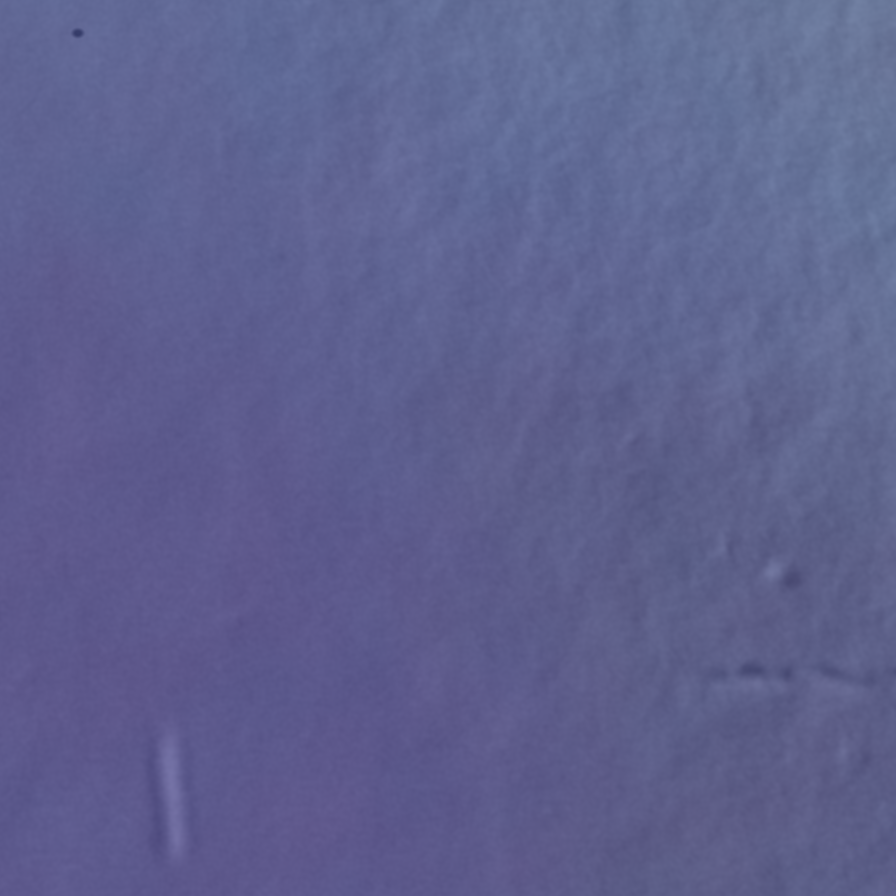
A Shadertoy shader for this texture:

```glsl
vec2 hash2(vec2 p) {
    vec3 q = fract(p.xyx * vec3(0.1031, 0.1030, 0.0973));
    q += dot(q, q.yzx + 33.33);
    return fract((q.xx + q.yz) * q.zy);
}

float gradientNoise(vec2 p) {
    vec2 cell = floor(p), f = fract(p);
    vec2 w = f * f * f * (f * (f * 6.0 - 15.0) + 10.0);
    float corner[4];
    for (int i = 0; i < 4; i++) {
        vec2 o = vec2(i & 1, i >> 1);
        corner[i] = dot(hash2(cell + o + 50.0) * 2.0 - 1.0, f - o);
    }
    return mix(mix(corner[0], corner[1], w.x), mix(corner[2], corner[3], w.x), w.y);
}

float fbm(vec2 p) {
    float sum = 0.0, amp = 0.5;
    for (int i = 0; i < 4; i++) {
        sum += amp * gradientNoise(p);
        p = mat2(1.6, 1.2, -1.2, 1.6) * p + 7.3;
        amp *= 0.5;
    }
    return sum;
}

// Sparse blisters, some drawn out vertically
float blisters(vec2 p) {
    vec2 g = p * 9.0, cell = floor(g);
    float sum = 0.0;
    for (int y = -1; y <= 1; y++)
    for (int x = -1; x <= 1; x++) {
        vec2 id = cell + vec2(x, y);
        vec2 size = hash2(id + 91.0), kind = hash2(id + 37.0);
        vec2 d = g - id - 0.15 - 0.7 * hash2(id + 13.0);
        d += 0.12 * vec2(gradientNoise(g * 5.0), gradientNoise(g * 5.0 + 40.0));
        d.y /= 1.0 + 1.5 * kind.y * kind.y;
        float r = 0.07 + 0.07 * size.x;
        sum += step(0.5, kind.x) * size.y * size.y * exp(-dot(d, d) / (r * r));
    }
    return sum;
}

float relief(vec2 p) {
    float rough = 0.3 + 0.7 * smoothstep(0.5, 1.2, p.x + 0.6 * p.y);
    float h = 0.2 * rough * fbm(p * vec2(15.0, 13.0));
    h += 0.06 * (0.4 + 0.6 * rough) * blisters(p);
    // Round blister at the right
    vec2 d = p - vec2(0.872, 0.357);
    return h + 0.17 * exp(-dot(d, d) / 0.00022);
}

void mainImage(out vec4 fragColor, in vec2 fragCoord) {
    vec2 uv = fragCoord / iResolution.xy;

    // Violet below, blue above, slate at the right, paler in the upper right corner
    float cloud = fbm(uv * 3.0 + 4.0);
    float rise = 0.3 * uv.x + 0.7 * uv.y + 0.12 * cloud;
    vec3 color = mix(vec3(0.362, 0.347, 0.55), vec3(0.38, 0.42, 0.593), smoothstep(0.32, 0.86, rise));
    float slate = smoothstep(0.35, 0.8, uv.x + 0.4 * cloud) * (1.0 - smoothstep(0.4, 0.8, uv.y));
    color = mix(color, vec3(0.36, 0.37, 0.528), 0.9 * slate);
    float corner = smoothstep(0.6, 1.05, 0.55 * uv.x + 0.45 * uv.y + 0.15 * cloud);
    color = mix(color, vec3(0.412, 0.47, 0.602), corner);

    // Faint blotches of hue and brightness
    color += vec3(0.018, -0.015, -0.012) * fbm(uv * 6.0 + 21.0);
    color += 0.035 * fbm(uv * vec2(8.0, 6.0) + 60.0);

    // Side light on the relief, coming from the left
    float slope = relief(uv + vec2(0.004, -0.002)) - relief(uv - vec2(0.004, -0.002));
    color += vec3(0.9, 1.0, 1.0) * clamp(slope, -0.11, 0.11);

    // Tapered drip: soft shadow on its left, light along its crest
    float across = uv.x - 0.193 + 0.06 * (uv.y - 0.12) + 0.006 * gradientNoise(uv * 25.0);
    float along = smoothstep(0.02, 0.07, uv.y) * (1.0 - smoothstep(0.14, 0.21, uv.y));
    color += 0.085 * along * exp(-pow(across / 0.01, 2.0));
    color -= 0.045 * along * exp(-pow((across + 0.021) / 0.009, 2.0));
    color -= 0.025 * along * exp(-pow((across - 0.019) / 0.008, 2.0));

    // Beaded crease at the lower right
    float line = uv.y - 0.25 - 0.03 * gradientNoise(vec2(uv.x * 14.0, 3.0));
    float bead = smoothstep(-0.3, 0.3, gradientNoise(vec2(uv.x * 34.0, 8.0)));
    float reach = smoothstep(0.74, 0.85, uv.x) * bead;
    color -= 0.09 * reach * exp(-pow(line / 0.008, 2.0));
    color += 0.05 * reach * exp(-pow((line + 0.015) / 0.009, 2.0));

    // Dark speck and fine soft grain
    float speck = length((uv - vec2(0.087, 0.963)) * vec2(0.85, 1.1));
    color -= 0.17 * (1.0 - smoothstep(0.002, 0.008, speck));
    color += 0.016 * gradientNoise(uv * 170.0) + 0.014 * gradientNoise(uv * vec2(80.0, 110.0) + 9.0);

    fragColor = vec4(color, 1.0);
}
```
